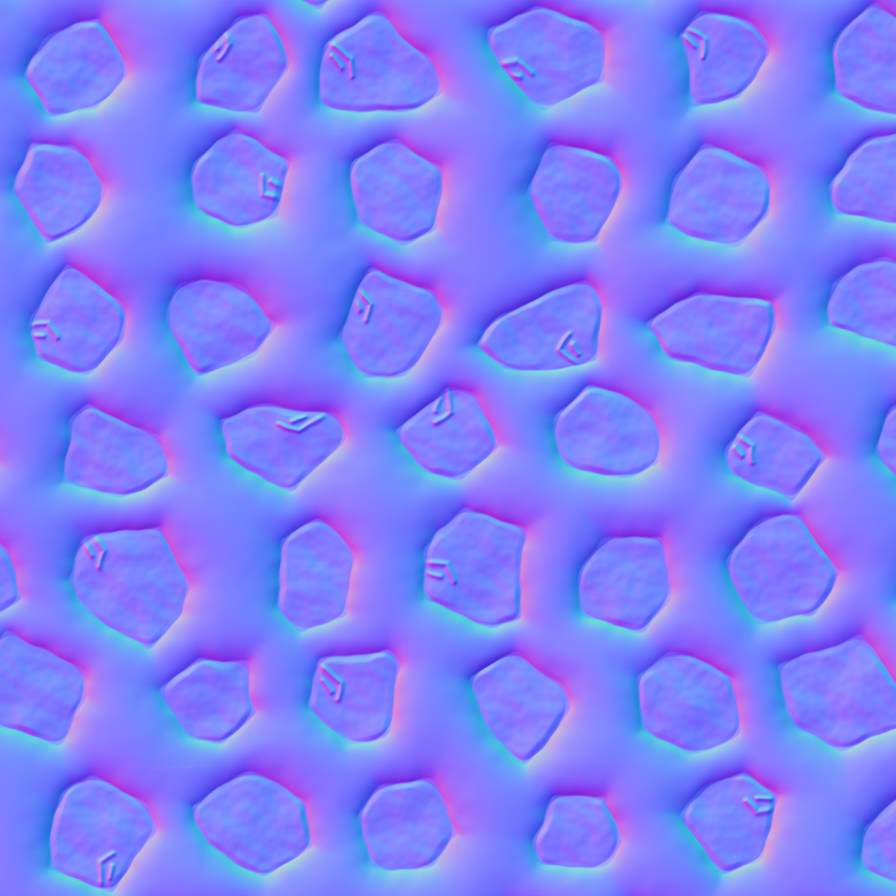
Reproduce this texture map procedurally as a WebGL 2 fragment shader.

```glsl
#version 300 es
precision highp float;
// Normal map of irregular chipped paving stones bedded in smooth, sloping mortar.

#define GRID vec2(5.5, 7.0)         // stones per canvas
#define HALF_SIZE vec2(0.066, 0.052) // mean half extent of a stone
#define JITTER 0.030                // scatter of stone centres
#define SIDES 6                     // edges per stone
#define SLOPE_WIDTH 0.024           // reach of the mortar slope
#define SLOPE_HEIGHT 0.0175
#define EDGE_WIDTH 0.006            // crisp step at the stone outline
#define EDGE_HEIGHT 0.0030
#define RIM_HEIGHT 0.0016           // raised lip along the outline
#define CRACK_DEPTH 0.0026
#define CRACK_SHARE 0.5             // share of stones with a crack
#define ROUGHNESS 0.0034            // relief on the stone faces

uniform vec2 u_resolution;
out vec4 fragColor;

const float TAU = 6.2831853;

vec3 hash3(vec2 p) {
    vec3 q = fract(p.xyx * vec3(0.1031, 0.1030, 0.0973));
    q += dot(q, q.yxz + 33.33);
    return fract((q.xxy + q.yzz) * q.zyx);
}

float gradientAt(vec2 cell, vec2 offset) {
    float angle = TAU * hash3(cell + 71.0).x;
    return dot(vec2(cos(angle), sin(angle)), offset);
}

float gradientNoise(vec2 p) {
    vec2 i = floor(p), f = p - i;
    vec2 u = f * f * f * (f * (f * 6.0 - 15.0) + 10.0);
    vec2 e = vec2(1.0, 0.0);
    return mix(mix(gradientAt(i, f), gradientAt(i + e, f - e), u.x),
               mix(gradientAt(i + e.yx, f - e.yx), gradientAt(i + 1.0, f - 1.0), u.x), u.y);
}

mat2 rotation(float a) {
    return mat2(cos(a), sin(a), -sin(a), cos(a));
}

float segmentDistance(vec2 p, vec2 a, vec2 b) {
    vec2 pa = p - a, ba = b - a;
    return length(pa - ba * clamp(dot(pa, ba) / dot(ba, ba), 0.0, 1.0));
}

// Signed distance to a polygon: x with crisp corners, y with soft ones.
vec2 stoneDistance(vec2 q, vec2 halfSize, vec2 id) {
    float crisp = 0.0, soft = 0.0;
    for (int k = 0; k < SIDES; k++) {
        vec3 rnd = hash3(id * 3.0 + float(k) * 17.0 + 5.0);
        float angle = TAU * (float(k) + 0.6 * rnd.x) / float(SIDES);
        vec2 dir = vec2(cos(angle), sin(angle));
        float d = dot(q, dir) - length(dir * halfSize) * mix(0.82, 1.10, rnd.y);
        crisp += exp(400.0 * d);
        soft += exp(120.0 * d);
    }
    return vec2(log(crisp) / 400.0, log(soft) / 120.0);
}

// Bent groove running inwards from the outline, with a short branch.
float crack(vec2 q, vec2 halfSize, vec3 rnd) {
    float angle = TAU * rnd.y;
    vec2 dir = vec2(cos(angle), sin(angle));
    vec2 bend = dir * halfSize * 0.55;
    vec2 side = vec2(-dir.y, dir.x) * 0.016;
    float d = segmentDistance(q, dir * halfSize * 1.1, bend);
    d = min(d, segmentDistance(q, bend, bend * 0.7 + side));
    d = min(d, segmentDistance(q, bend * 1.6 + side * 0.7, bend * 1.15 + side * 0.9));
    return step(rnd.z, CRACK_SHARE) * exp(-d * d / 0.000008);
}

float height(vec2 p) {
    // Wobble the outlines
    vec2 wobble = vec2(gradientNoise(p * 11.0), gradientNoise(p * 11.0 + 37.0)) * 0.014;
    wobble += vec2(gradientNoise(p * 42.0 + 9.0), gradientNoise(p * 42.0 + 53.0)) * 0.0028;
    vec2 w = p + wobble;
    float mortar = 1.0, outside = 1.0, face = 0.0, relief = 0.0;
    float row = floor(w.y * GRID.y);

    // Union of the nearby stones
    for (int j = -1; j <= 1; j++) {
        float y = row + float(j);
        float shift = hash3(vec2(y + 20.0, 3.0)).x;
        float column = floor(w.x * GRID.x - shift);
        for (int i = -1; i <= 1; i++) {
            vec2 id = vec2(column + float(i), y) + 20.0;
            vec3 place = hash3(id), shape = hash3(id + 113.0);
            vec2 centre = (id - 20.0 + 0.5 + vec2(shift, 0.0)) / GRID;
            centre += (place.xy - 0.5) * JITTER;
            vec2 q = rotation((place.z - 0.5) * 0.8) * (w - centre);
            vec2 halfSize = HALF_SIZE * mix(vec2(0.70, 0.85), vec2(1.18, 1.15), shape.xy);
            vec2 d = stoneDistance(q, halfSize, id);
            mortar *= 1.0 - exp(-max(d.y, 0.0) / SLOPE_WIDTH);
            outside *= 1.0 - exp(-max(d.x, 0.0) / EDGE_WIDTH);
            float inside = smoothstep(0.0, -0.009, d.x);
            face = max(face, inside);
            relief -= CRACK_DEPTH * inside * crack(q, halfSize, hash3(id + 229.0));
        }
    }

    // Stone faces and gentle undulation of the bed
    float rough = gradientNoise(p * 17.0) * 1.3 + gradientNoise(rotation(0.6) * p * vec2(34.0, 48.0)) * 0.5
                + gradientNoise(p * 95.0) * 0.14;
    relief += face * (ROUGHNESS * rough - RIM_HEIGHT);
    relief += 0.007 * gradientNoise(p * 5.0 + 11.0);
    return relief - SLOPE_HEIGHT * mortar - EDGE_HEIGHT * outside;
}

void main() {
    vec2 p = gl_FragCoord.xy / min(u_resolution.x, u_resolution.y);
    vec2 e = vec2(0.0014, 0.0);
    vec2 slope = vec2(height(p + e) - height(p - e), height(p + e.yx) - height(p - e.yx)) / (2.0 * e.x);
    // Green points down, as in left-handed normal maps
    vec3 normal = normalize(vec3(-slope.x, slope.y, 1.0));
    fragColor = vec4(0.5 + 0.5 * normal, 1.0);
}
```
